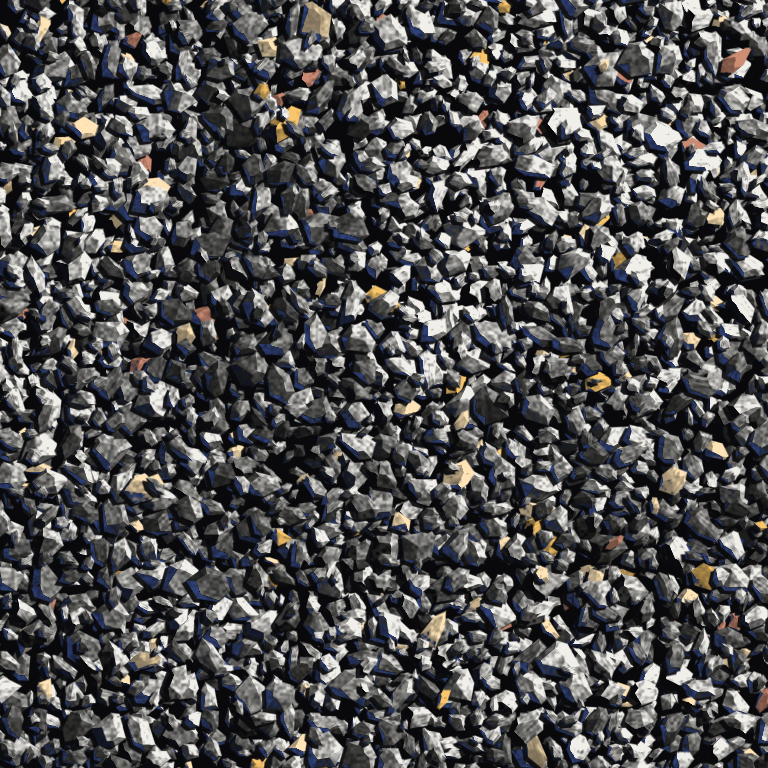
Write a three.js fragment shader that draws this texture.

```glsl
// Sunlit bed of crushed grey gravel with navy shaded facets, black shadows and a few warm chips.
varying vec2 vUv;

const float TAU = 6.2831853;
const float SOFT = 0.0011;                       // edge width in canvas units
const vec3 SUN = vec3(0.60, 0.45, 0.66);         // from the upper right
const vec2 SHADOW_SHIFT = vec2(0.0054, 0.0042);  // cast towards the lower left

const vec3 INK = vec3(0.035, 0.036, 0.045);
const vec3 NAVY = vec3(0.15, 0.205, 0.37);
const vec3 GREY = vec3(0.99, 0.985, 0.965);
const vec3 TAN = vec3(0.95, 0.85, 0.68);
const vec3 OCHRE = vec3(0.93, 0.74, 0.40);
const vec3 RUST = vec3(0.76, 0.52, 0.43);

float hash(vec2 p) {
  return fract(sin(dot(p, vec2(127.1, 311.7))) * 43758.5453);
}

float noise(vec2 p) {
  vec2 cell = floor(p);
  vec2 f = fract(p);
  f = f * f * (3.0 - 2.0 * f);
  float low = mix(hash(cell), hash(cell + vec2(1.0, 0.0)), f.x);
  float high = mix(hash(cell + vec2(0.0, 1.0)), hash(cell + vec2(1.0, 1.0)), f.x);
  return mix(low, high, f.y);
}

vec2 rotate(vec2 p, float angle) {
  float c = cos(angle);
  float s = sin(angle);
  return vec2(c * p.x + s * p.y, c * p.y - s * p.x);
}

float facing(vec2 slope, vec3 sun) {
  return dot(normalize(vec3(slope, 1.0)), sun);
}

// Cut chip of radius about 1: x is the signed outline distance, y the facet light.
vec2 chip(vec2 p, vec2 seed, vec3 sun, float soft) {
  vec2 tilt = vec2(hash(seed + 1.3), hash(seed + 2.9)) - 0.5;
  float height = 0.4 - dot(tilt, p);
  float light = facing(tilt, sun);
  float outline = length(p) - 1.2;
  for (int i = 0; i < 6; i++) {
    vec2 side = seed + vec2(float(i) * 3.7, 5.1);
    float angle = (float(i) + 0.65 * hash(side)) * TAU / 6.0;
    vec2 dir = vec2(cos(angle), sin(angle));
    float gap = mix(0.6, 1.0, hash(side + 11.0)) - dot(p, dir);
    float steep = mix(0.5, 2.0, hash(side + 23.0));
    float lower = smoothstep(-soft, soft, height - gap * steep);
    light = mix(light, facing(dir * steep, sun), lower);
    height = min(height, gap * steep);
    outline = max(outline, -gap);
  }
  return vec2(outline, light);
}

vec3 warmMineral(float pick) {
  vec3 colour = mix(TAN, OCHRE, smoothstep(0.60, 0.70, pick));
  return mix(colour, RUST, smoothstep(0.76, 0.82, pick));
}

// Rough stone surface: sunlit mineral, or navy skylight on turned facets.
vec3 stoneColour(vec2 p, vec2 uv, vec2 seed, float light) {
  float streak = noise(p * vec2(3.0, 6.5) + seed);
  float speck = noise(uv * 240.0);
  float patches = 0.6 * noise(uv * 4.0 + 2.7) + 0.4 * noise(uv * 9.0);
  float grain = 0.5 + 0.4 * streak + 0.65 * speck;
  float albedo = mix(0.4, 1.12, hash(seed + 31.0)) * mix(0.6, 1.5, patches);
  float warm = step(0.925, hash(seed + 37.0));
  float value = albedo * max(light, 0.0) * grain;
  value = mix(value, smoothstep(0.0, 0.95, value), 0.5);
  vec3 lit = GREY * min(value + 0.04, 0.95);
  lit = mix(lit, warmMineral(hash(seed + 41.0)) * min(0.45 + value, 1.05), warm);
  float sky = smoothstep(0.1, 0.5, hash(seed + 43.0)) * grain;
  vec3 shade = mix(INK, NAVY, sky);
  float sunlit = smoothstep(0.06, 0.24, light + 0.25 * (speck - 0.5));
  return mix(shade, max(lit, INK), sunlit);
}

// Lays one scattered sheet of chips and their shadows over the ground.
vec3 layStones(vec3 ground, vec2 uv, float count, float presence, float layer) {
  vec2 grid = uv * count + layer * 7.31;
  vec2 home = floor(grid);
  for (int y = -1; y <= 1; y++) {
    for (int x = -1; x <= 1; x++) {
      vec2 id = home + vec2(float(x), float(y));
      vec2 seed = id + layer * 57.3;
      if (hash(seed + 3.0) > presence) continue;
      vec2 centre = id + 0.2 + 0.6 * vec2(hash(seed + 5.0), hash(seed + 7.0));
      float angle = TAU * hash(seed + 9.0);
      float radius = mix(0.36, 0.66, hash(seed + 13.0));
      vec2 size = radius * vec2(1.0, mix(0.45, 0.95, hash(seed + 17.0)));
      vec2 p = rotate(grid - centre, angle) / size;
      if (length(p) > 2.4) continue;
      vec2 shift = rotate(SHADOW_SHIFT * count, angle) / size;
      vec3 sun = vec3(rotate(SUN.xy, angle), SUN.z);
      float soft = SOFT * count / size.y;
      float shadow = 1.0 - smoothstep(-soft, soft, chip(p + shift, seed, sun, soft).x);
      ground = mix(ground, INK, 0.93 * shadow);
      vec2 body = chip(p, seed, sun, soft);
      float cover = 1.0 - smoothstep(-soft, soft, body.x);
      ground = mix(ground, stoneColour(p, uv, seed, body.y), cover);
    }
  }
  return ground;
}

void main() {
  // Small buried chips first, large stones above, loose fragments on top.
  vec3 colour = INK;
  for (int i = 0; i < 4; i++) {
    float layer = float(i);
    colour = layStones(colour, vUv, 37.0 - 5.0 * layer, 0.92 - 0.06 * layer, layer + 1.0);
  }
  colour = layStones(colour, vUv, 43.0, 0.22, 6.0);
  gl_FragColor = vec4(colour, 1.0);
}
```
